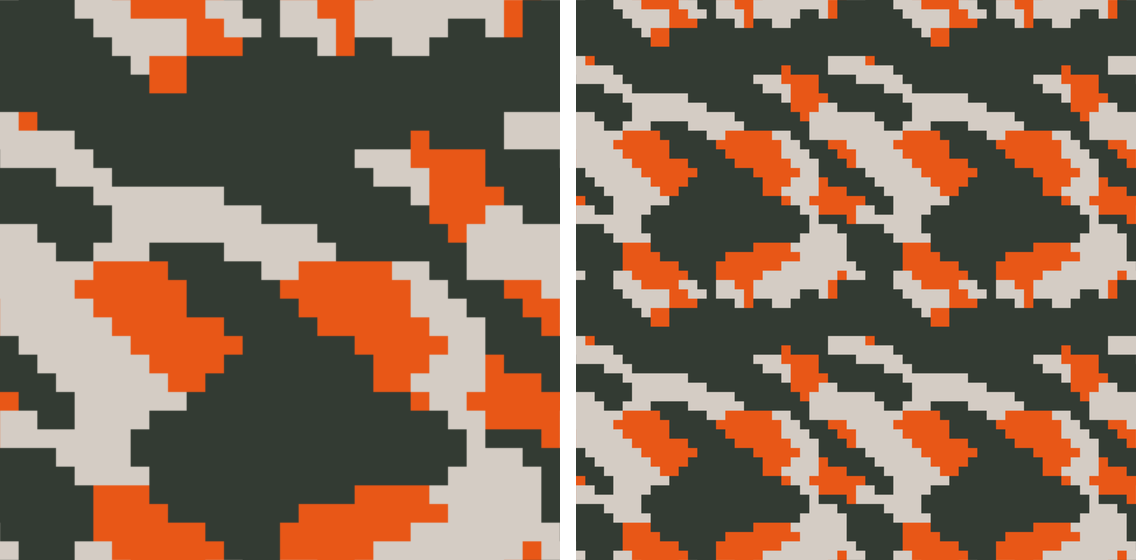
Left, the tile; right, the same tile 2 across and 2 down.
Give the GLSL for this pattern, as a WebGL 2 fragment shader.

```glsl
#version 300 es
precision highp float;

#define GRID 30.0          // square blocks per canvas side
#define EDGE 0.05          // half width of a block edge, in blocks
#define PATCH_LEVEL 0.013  // higher: more dark ground
#define ORANGE_LEVEL 0.035 // higher: less orange inside the patches
#define DETAIL 0.35        // strength of the fine octave
#define PATCH_SEED 3.0
#define ORANGE_SEED 8.0

uniform vec2 u_resolution;
out vec4 outColor;

const vec3 GROUND = vec3(0.20, 0.23, 0.20);
const vec3 PALE = vec3(0.83, 0.80, 0.77);
const vec3 ORANGE = vec3(0.91, 0.34, 0.09);

// Random unit gradient at a lattice point
vec2 gradient(vec2 point, float seed) {
    float angle = 6.2831853 * fract(sin(dot(point, vec2(127.1, 311.7)) + seed) * 43758.5453);
    return vec2(cos(angle), sin(angle));
}

// Wraps a lattice point; each turn in x also shifts y by the shear
vec2 wrapPoint(vec2 point, vec2 period, float shear) {
    float turns = floor((point.x + 0.5) / period.x);
    point -= turns * vec2(period.x, shear);
    return vec2(point.x, floor(mod(point.y + 0.5, period.y)));
}

// Gradient noise on a sheared lattice, repeating over the unit square
float tiledNoise(vec2 uv, vec2 period, float shear, float seed) {
    vec2 q = uv * period + vec2(0.0, shear * uv.x);
    vec2 base = floor(q);
    vec2 f = q - base;
    vec2 blend = f * f * f * (f * (f * 6.0 - 15.0) + 10.0);
    float sum = 0.0;
    for (int i = 0; i < 4; i++) {
        vec2 corner = vec2(i & 1, i >> 1);
        vec2 weight = mix(1.0 - blend, blend, corner);
        vec2 slope = gradient(wrapPoint(base + corner, period, shear), seed);
        sum += weight.x * weight.y * dot(slope, f - corner);
    }
    return sum;
}

float twoOctaves(vec2 uv, vec2 period, float shear, float seed) {
    return tiledNoise(uv, period, shear, seed)
        + DETAIL * tiledNoise(uv, period * 2.0, shear * 2.0, seed + 1.7);
}

// Flat colour of one block: patches on the ground, split into two colours
vec3 blockColor(vec2 block) {
    vec2 uv = (mod(block, GRID) + 0.5) / GRID;
    float patchField = twoOctaves(uv, vec2(3.0, 5.0), 2.0, PATCH_SEED);
    float orangeField = twoOctaves(uv, vec2(4.0, 5.0), 1.0, ORANGE_SEED);
    vec3 patchColor = orangeField > ORANGE_LEVEL ? ORANGE : PALE;
    return patchField > PATCH_LEVEL ? patchColor : GROUND;
}

void main() {
    // Blend the four nearest blocks across a narrow edge
    vec2 p = gl_FragCoord.xy / u_resolution * GRID - 0.5;
    vec2 base = floor(p);
    vec2 blend = smoothstep(0.5 - EDGE, 0.5 + EDGE, p - base);
    vec3 color = vec3(0.0);
    for (int i = 0; i < 4; i++) {
        vec2 corner = vec2(i & 1, i >> 1);
        vec2 weight = mix(1.0 - blend, blend, corner);
        color += weight.x * weight.y * blockColor(base + corner);
    }
    outColor = vec4(color, 1.0);
}
```
